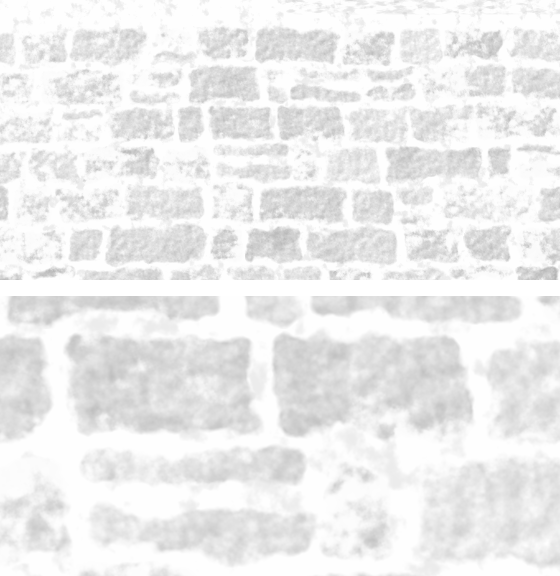
Top: the whole. Bottom: its middle third, enlarged.
This texture map is drawn by a Shadertoy shader. Its source:

```glsl
// Pale, worn masonry wall: irregular grey stones in wavy courses with wide white mortar.
#define COURSE_HEIGHT 0.141
#define STONE_WIDTH 0.225
#define JOINT_JITTER 0.75
#define MORTAR_GAP 0.010
#define CORNER_RADIUS 0.016
#define EDGE_ROUGHNESS 0.034
#define SPLIT_CHANCE 0.20
#define WALL_TOP 0.905
#define RELIEF 0.17
#define GRAIN 0.05
#define WEAR 0.62

const vec3 MORTAR_COLOUR = vec3(0.997);
const vec3 DARK_STONE = vec3(0.838);
const vec3 LIGHT_STONE = vec3(0.905);

float hash(vec2 p) {
    return fract(sin(dot(p, vec2(127.1, 311.7))) * 43758.5453);
}

float noise(vec2 p) {
    vec2 i = floor(p), f = fract(p);
    f = f * f * (3.0 - 2.0 * f);
    return mix(mix(hash(i), hash(i + vec2(1, 0)), f.x),
               mix(hash(i + vec2(0, 1)), hash(i + vec2(1, 1)), f.x), f.y);
}

float fbm(vec2 p) {
    float sum = 0.0, amp = 0.533;
    for (int k = 0; k < 4; k++) {
        sum += amp * noise(p);
        p = mat2(1.6, 1.2, -1.2, 1.6) * p + 7.3;
        amp *= 0.5;
    }
    return sum;
}

float roundedBox(vec2 p, vec2 halfSize, float radius) {
    vec2 q = abs(p) - halfSize + radius;
    return length(max(q, 0.0)) + min(max(q.x, q.y), 0.0) - radius;
}

// Position of the upright joint left of stone i, in stone widths
float joint(float i, float course) {
    return i + JOINT_JITTER * (hash(vec2(i, course)) - 0.5);
}

// Signed distance to the nearest stone (x) and its identity (yz)
vec3 masonry(vec2 p) {
    float course = floor(p.y / COURSE_HEIGHT);
    float u = p.x / STONE_WIDTH + 9.0 * hash(vec2(course, 3.7));
    float v = fract(p.y / COURSE_HEIGHT);
    float i = floor(u);
    if (u < joint(i, course)) i -= 1.0;
    else if (u >= joint(i + 1.0, course)) i += 1.0;

    vec2 id = vec2(i, course);
    vec2 lo = vec2(joint(i, course), 0.0);
    vec2 hi = vec2(joint(i + 1.0, course), 1.0);

    // Some places hold two flat stones, one above the other
    if (hash(id + 31.0) < SPLIT_CHANCE) {
        float cut = mix(0.38, 0.62, hash(id + 47.0));
        if (v < cut) hi.y = cut;
        else { lo.y = cut; id += 0.5; }
    }
    vec2 unit = vec2(STONE_WIDTH, COURSE_HEIGHT);
    vec2 halfSize = 0.5 * (hi - lo) * unit - MORTAR_GAP;
    halfSize -= 0.007 * vec2(hash(id + 5.0), hash(id + 9.0));
    vec2 local = (vec2(u, v) - 0.5 * (lo + hi)) * unit;
    local.x += local.y * 0.22 * (hash(id + 13.0) - 0.5);
    return vec3(roundedBox(local, halfSize, CORNER_RADIUS), id);
}

void mainImage(out vec4 fragColor, in vec2 fragCoord) {
    vec2 p = fragCoord / iResolution.y;
    float pixel = 1.0 / iResolution.y;

    // Bend the courses and the outlines
    vec2 q = vec2(p.x, WALL_TOP - p.y);
    q.y += 0.030 * (noise(p * vec2(2.3, 3.0)) - 0.5);
    q += 0.022 * (vec2(noise(p * 15.0), noise(p * 15.0 + 40.0)) - 0.5);

    vec3 stone = masonry(q);
    vec2 id = stone.yz;
    float fine = fbm(p * 48.0);
    float distanceToEdge = stone.x + EDGE_ROUGHNESS * (fbm(p * 26.0 + 11.0) - 0.5);
    float cover = 1.0 - smoothstep(-0.004 - pixel, 0.003 + pixel, distanceToEdge);
    cover *= smoothstep(-pixel, pixel, q.y);

    // Stone face: own tone, chiselled relief, grain and a few dark stains
    float relief = fine - fbm(p * 48.0 + vec2(0.45, -0.45));
    vec3 face = mix(DARK_STONE, LIGHT_STONE, hash(id + 17.0));
    face += RELIEF * relief + GRAIN * (noise(p * 170.0) - 0.5);
    face += 0.10 * (fbm(p * 11.0 + 3.0) - 0.5);
    face -= 0.09 * smoothstep(0.66, 0.82, fbm(p * 6.0 + 21.0));

    // Lime wash: patchy, stronger on some stones and along their rims
    float wash = WEAR * (hash(id + 23.0) - 0.62);
    wash += 1.1 * (fbm(p * 8.0 + 60.0) - 0.5) + 0.9 * (fine - 0.5);
    wash += 0.16 * smoothstep(-0.018, 0.0, stone.x) + 0.10 * (p.y - 0.5);
    face = mix(face, MORTAR_COLOUR, 0.92 * smoothstep(-0.08, 0.34, wash));

    // Mortar: almost white, with faint crumbs and a streaked ledge at the top right
    float crumbs = 0.07 * smoothstep(0.56, 0.80, fbm(p * 38.0 + 80.0));
    float ledge = smoothstep(1.0, 1.02, p.x) * smoothstep(0.945, 0.955, p.y);
    crumbs += 0.09 * ledge * smoothstep(0.42, 0.75, fbm(p * vec2(28.0, 75.0)));
    vec3 mortar = MORTAR_COLOUR - crumbs;

    fragColor = vec4(clamp(mix(mortar, face, cover), 0.0, 1.0), 1.0);
}
```
